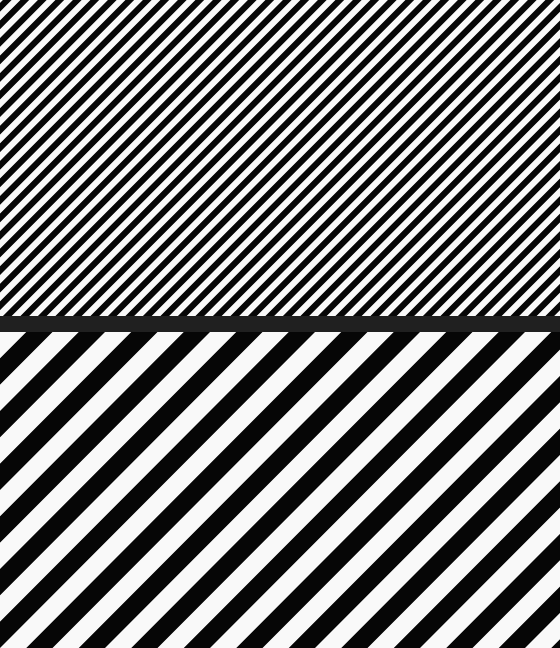
Top: the whole. Bottom: its middle third, enlarged.
Reproduce this pattern procedurally as a Shadertoy shader.

```glsl
// Even black and white diagonal stripes, rising to the right, that tile seamlessly.

const vec2 REPEATS = vec2(32.0, 18.0);   // whole stripe pairs across and down
const float LIGHT_SHARE = 0.5;           // light part of each stripe pair
const float PHASE_SHIFT = 2.0 / 3.0;     // start of the light band, in stripe pairs
const float EDGE_SOFTNESS = 0.93;        // edge width relative to the pixel extent
const vec3 INK = vec3(0.025);
const vec3 PAPER = vec3(0.975);

// Signed distance to a repeating band, in periods; positive inside.
float bandDistance(float phase, float share) {
    float fromCentre = abs(fract(phase - 0.5 * share + 0.5) - 0.5);
    return 0.5 * share - fromCentre;
}

// Area of a square pixel covered by a diagonal edge at the given distance.
float diagonalCoverage(float dist, float halfSpan) {
    float t = clamp(dist / halfSpan, -1.0, 1.0);
    return 0.5 + t - 0.5 * t * abs(t);
}

void mainImage(out vec4 fragColor, in vec2 fragCoord) {
    vec2 uv = fragCoord / iResolution.xy;

    // Phase falls with height, so the stripes climb from left to right.
    float phase = dot(uv, REPEATS * vec2(1.0, -1.0)) - PHASE_SHIFT;

    // Half the pixel's extent across the stripes, in periods.
    float halfSpan = 0.5 * EDGE_SOFTNESS * dot(REPEATS, 1.0 / iResolution.xy);

    float light = diagonalCoverage(bandDistance(phase, LIGHT_SHARE), halfSpan);
    fragColor = vec4(mix(INK, PAPER, light), 1.0);
}
```
